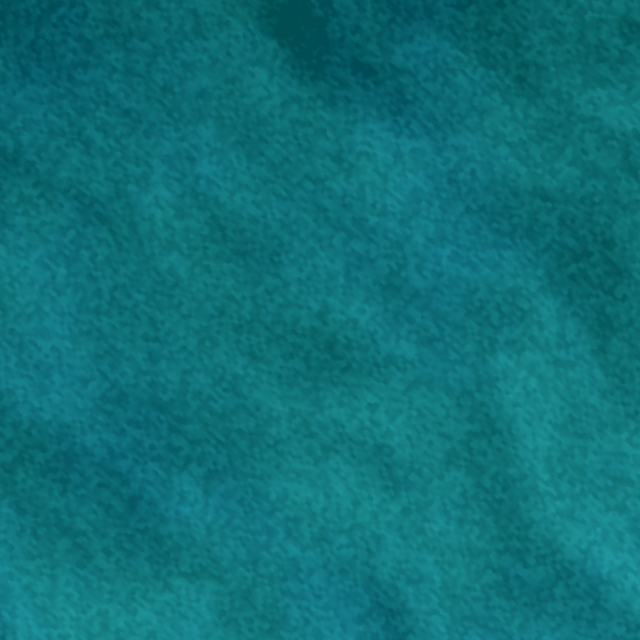
A three.js fragment shader for this texture:

```glsl
// Soft teal cloth with faint diagonal folds, lighter towards the bottom.
// Layered sines bend the fold axes; blended cellular noise, stretched along
// the folds, gives the blotches, the tint drift and the fine woven nap.
varying vec2 vUv;

const vec3 DEEP_TEAL = vec3(0.005, 0.325, 0.352);
const vec3 PALE_TEAL = vec3(0.105, 0.550, 0.585);
const vec3 BLUE_TINT = vec3(-0.002, -0.007, 0.014);
const vec2 FOLD_DIR = vec2(0.74, -0.673);      // folds run down to the right
const vec2 FOLD_CELLS = vec2(3.4, 8.5);        // cells along and across folds
const vec2 CLOUD_CELLS = vec2(8.0, 17.0);
const vec2 FLECK_CELLS = vec2(40.0, 52.0);
const vec2 NAP_CELLS = vec2(120.0, 165.0);
const vec2 LIGHT_SLOPE = vec2(0.12, -0.46);    // brightness change across, up
const float BASE_TONE = 0.475;
const float FOLD_GAIN = 0.60;
const float CLOUD_GAIN = 0.40;
const float FLECK_GAIN = 0.17;
const float NAP_GAIN = 0.46;
const float RIPPLE_GAIN = 0.035;
const float CREASE_GAIN = 0.09;

vec3 hash3(vec2 cell) {
  vec3 q = fract(cell.xyx * vec3(0.1031, 0.1030, 0.0973));
  q += dot(q, q.yxz + 33.33);
  return fract((q.xxy + q.yzz) * q.zyx);
}

// Cellular noise: random cell values blended by distance to jittered centres.
float cellBlend(vec2 p) {
  vec2 cell = floor(p);
  vec2 local = p - cell;
  float total = 0.0;
  float weights = 0.0;
  for (int j = -1; j <= 1; j++) {
    for (int i = -1; i <= 1; i++) {
      vec2 offset = vec2(float(i), float(j));
      vec3 rnd = hash3(cell + offset + 57.0);
      vec2 toCentre = offset + 0.2 + 0.6 * rnd.xy - local;
      float w = pow(max(1.0 - dot(toCentre, toCentre) / 1.44, 0.0), 3.5);
      total += w * rnd.z;
      weights += w;
    }
  }
  return total / max(weights, 0.00001) - 0.5;
}

// Layered sines that bend the cloth.
vec2 bend(vec2 p) {
  vec2 shift = vec2(0.0);
  float freq = 5.0;
  float amp = 0.032;
  for (int i = 0; i < 4; i++) {
    shift += amp * sin(freq * (p.yx + shift.yx) + vec2(1.3, 4.1) * float(i + 1));
    freq *= 1.9;
    amp *= 0.5;
  }
  return p + shift;
}

void main() {
  // Axes along and across the folds
  vec2 acrossDir = vec2(-FOLD_DIR.y, FOLD_DIR.x);
  vec2 plain = vec2(dot(vUv, FOLD_DIR), dot(vUv, acrossDir));
  vec2 cloth = bend(plain);

  // Broad folds and softer clouds between them
  float fold = cellBlend(cloth * FOLD_CELLS + 3.7);
  float cloud = cellBlend(cloth * CLOUD_CELLS + 19.0);

  // Lopsided ripples and sparse thin creases
  float phase = cloth.y * 42.0 + fold * 5.0;
  float ripple = sin(phase + 0.5 * sin(phase));
  float creaseMask = smoothstep(0.10, 0.30, cellBlend(cloth * vec2(6.0, 9.0) + 71.0));
  float crease = smoothstep(0.75, 1.0, -ripple) * creaseMask;

  // Short-fibre grain
  float fleck = cellBlend(plain * FLECK_CELLS + 7.0);
  float nap = cellBlend((plain + 0.12 * (cloth - plain)) * NAP_CELLS + 31.0);

  float tone = BASE_TONE + dot(vUv - 0.5, LIGHT_SLOPE);
  tone += FOLD_GAIN * fold + CLOUD_GAIN * cloud;
  tone += RIPPLE_GAIN * ripple - CREASE_GAIN * crease;
  tone += FLECK_GAIN * fleck + NAP_GAIN * nap;

  // Blue drifts in from the left and in patches
  float blue = 2.4 * cellBlend(cloth * vec2(4.0, 7.0) + 43.0) + 0.9 * (0.45 - vUv.x);
  blue += 1.2 * cellBlend(plain * 22.0 + 11.0);

  vec3 color = mix(DEEP_TEAL, PALE_TEAL, clamp(tone, -0.1, 1.15));
  color += BLUE_TINT * clamp(blue, -0.8, 1.3);
  gl_FragColor = vec4(clamp(color, 0.0, 1.0), 1.0);
}
```
